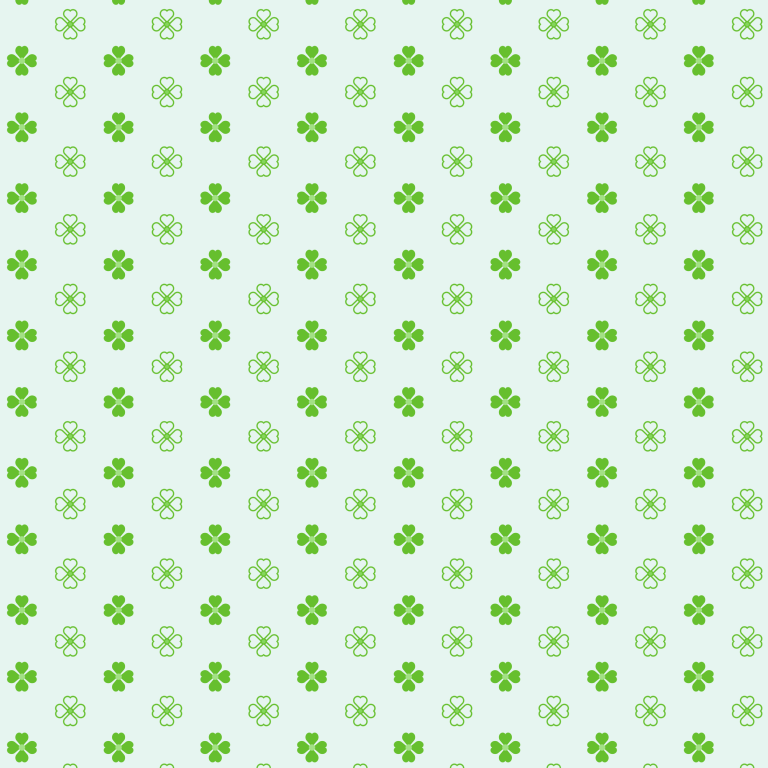
This pattern is drawn by a WebGL 1 fragment shader. Its source:

```glsl
precision highp float;
// Four-leaf clovers, solid and outlined, in alternating columns on pale mint.

#define PERIOD vec2(0.12591, 0.17884)
#define SOLID_ORIGIN vec2(0.0285, 0.0267)
#define SOLID_GAP 0.0922
#define LINE_ORIGIN vec2(0.0915, 0.0742)
#define LINE_GAP 0.0906
#define STROKE 0.0018
#define HUB_RADIUS 0.0041
#define MINT vec3(0.90, 0.96, 0.94)
#define GREEN vec3(0.40, 0.75, 0.18)
#define SOLID_HUB vec3(0.64, 0.88, 0.52)
#define LINE_HUB vec3(0.52, 0.84, 0.36)

uniform vec2 u_resolution;

// Offset to the nearest motif; each period holds two rows, unevenly spaced.
vec2 nearestMotif(vec2 p, vec2 origin, float gap) {
  p -= origin;
  float x = mod(p.x + 0.5 * PERIOD.x, PERIOD.x) - 0.5 * PERIOD.x;
  float margin = 0.5 * (PERIOD.y - gap);
  float y = mod(p.y + margin, PERIOD.y) - margin;
  return vec2(x, y > 0.5 * gap ? y - gap : y);
}

// Signed distance to a heart with its tip at zero and its notch at (0, 1).
float heart(vec2 p) {
  p.x = abs(p.x);
  if (p.x + p.y > 1.0) return length(p - vec2(0.25, 0.75)) - 0.25 * sqrt(2.0);
  float toNotch = length(p - vec2(0.0, 1.0));
  float toSide = length(p - 0.5 * max(p.x + p.y, 0.0));
  return min(toNotch, toSide) * sign(p.x - p.y);
}

// Four hearts around the centre, folded onto one leaf.
float clover(vec2 p, float tip, float size, float narrowing) {
  vec2 q = abs(p);
  vec2 leaf = vec2(min(q.x, q.y) * narrowing, max(q.x, q.y) - tip);
  return heart(leaf / size) * size;
}

// Antialiased coverage of a signed distance.
float cover(float d) {
  float pixel = 0.75 / min(u_resolution.x, u_resolution.y);
  return 1.0 - smoothstep(-pixel, pixel, d);
}

void main() {
  vec2 uv = gl_FragCoord.xy / u_resolution;
  vec3 color = MINT;

  // Solid clovers with a light hub
  vec2 p = nearestMotif(uv, SOLID_ORIGIN, SOLID_GAP);
  color = mix(color, GREEN, cover(clover(p, 0.0007, 0.0169, 1.2)));
  color = mix(color, SOLID_HUB, cover(length(p) - HUB_RADIUS));

  // Outlined clovers with a ringed hub
  p = nearestMotif(uv, LINE_ORIGIN, LINE_GAP);
  float outline = abs(clover(p, 0.0026, 0.0148, 1.04)) - 0.5 * STROKE;
  color = mix(color, GREEN, cover(outline));
  color = mix(color, GREEN, cover(length(p) - HUB_RADIUS));
  color = mix(color, LINE_HUB, cover(length(p) - 0.6 * HUB_RADIUS));

  gl_FragColor = vec4(color, 1.0);
}
```
